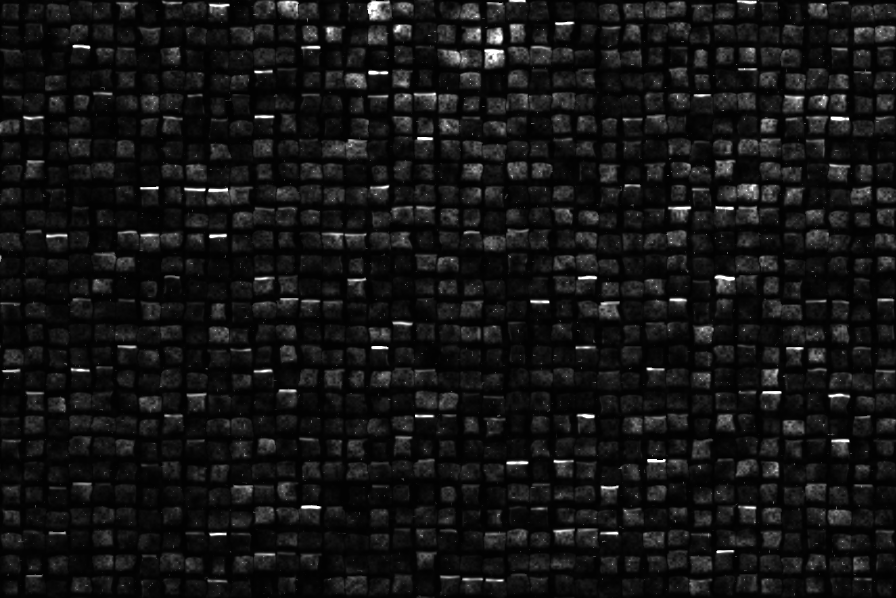
Reproduce this texture procedurally as a WebGL 1 fragment shader.

```glsl
precision highp float;
// Wall of small black glossy blocks set at uneven depths, lit from above.
// Each grid cell gets a hashed depth, size and tilt; steps between neighbouring
// depths make shadows and bright upper rims, and noise roughens the faces.

uniform vec2 u_resolution;

const float ROWS = 26.0;

float hash(vec2 p) {
  vec3 q = fract(vec3(p.xyx) * 0.1031);
  q += dot(q, q.yzx + 33.33);
  return fract((q.x + q.y) * q.z);
}

float noise(vec2 p) {
  vec2 i = floor(p);
  vec2 f = fract(p);
  f = f * f * (3.0 - 2.0 * f);
  return mix(mix(hash(i), hash(i + vec2(1.0, 0.0)), f.x),
             mix(hash(i + vec2(0.0, 1.0)), hash(i + 1.0), f.x), f.y);
}

// Soft patch of light, 1 at its centre.
float glow(vec2 uv, vec2 centre, vec2 size) {
  vec2 d = (uv - centre) / size;
  return exp(-dot(d, d));
}

// Fades to 0 past a block side; the limit is measured from the centre.
float side(float x, float limit, float softness) {
  return 1.0 - smoothstep(limit - softness, limit + 0.02, x);
}

void main() {
  vec2 uv = gl_FragCoord.xy / u_resolution;
  vec2 p = gl_FragCoord.xy / u_resolution.y * ROWS;
  float pixel = ROWS / u_resolution.y;

  // Slightly shifted columns, ragged block outlines
  vec2 ragged = vec2(noise(p * 2.3), noise(p * 2.3 + 40.0)) - 0.5;
  vec2 grid = p + ragged * vec2(0.16, 0.08);
  grid.y += 0.22 * (hash(vec2(floor(grid.x), 17.0)) - 0.5);
  vec2 id = floor(grid);
  vec2 f = fract(grid) - 0.5;

  // Depth of this block against its neighbours
  float depth = hash(id);
  float stepUp = depth - hash(id + vec2(0.0, 1.0));
  float stepLeft = depth - hash(id - vec2(1.0, 0.0));
  float stepRight = depth - hash(id + vec2(1.0, 0.0));
  float tilt = hash(id + 71.0);
  float slant = hash(id + 133.0) - 0.5;
  float lift = hash(id + 177.0);

  // Broad lighting: a hot patch at the top, a softer one at the right
  float hot = glow(uv, vec2(0.40, 1.02), vec2(0.07, 0.08))
            + 0.45 * glow(uv, vec2(0.56, 0.96), vec2(0.05, 0.07))
            + 0.25 * glow(uv, vec2(0.47, 0.82), vec2(0.08, 0.10));
  float light = 0.62 + 0.18 * uv.y
              + 0.35 * glow(uv, vec2(0.85, 0.55), vec2(0.25, 0.60))
              + 0.22 * glow(uv, vec2(0.50, 1.00), vec2(0.28, 0.40));
  light *= 0.75 + 0.5 * noise(uv * vec2(9.0, 6.0));

  // Rough surface with worn, unlit patches
  float coarse = noise(p * 2.1 + 9.0);
  float fine = noise(p * 6.0);
  float speck = noise(p * 11.0 + 25.0);
  float grain = (0.25 + 1.3 * coarse) * (0.15 + 0.95 * fine + 0.75 * speck);

  // Face: sides close up where neighbours are level, open where they differ
  float top = 0.34 + 0.13 * lift;
  float left = 0.56 - 0.20 * smoothstep(0.0, 0.6, abs(stepLeft));
  float right = 0.56 - 0.20 * smoothstep(0.0, 0.6, abs(stepRight));
  float crown = top - 0.7 * pow(abs(f.x), 3.0);
  float face = side(-f.x, left, 0.14) * side(f.x, right, 0.14)
             * side(f.y, crown, 0.10) * side(-f.y, 0.50 - 0.12 * tilt, 0.22);

  // Shading by tilt and by the blocks that stand in front
  float shade = clamp(0.85 + (0.75 + slant) * f.y + 1.2 * slant * f.x, 0.0, 1.5);
  shade *= 1.0 - 0.85 * smoothstep(0.1, 0.8, -stepUp) * smoothstep(-0.35, 0.35, f.y);
  shade *= 1.0 - 0.6 * smoothstep(0.2, 0.8, -stepLeft) * smoothstep(0.1, -0.45, f.x);
  float tone = 0.14 + 0.86 * pow(tilt, 1.4);
  float value = 0.006 + 0.035 * light * fine * coarse;
  value += 0.33 * light * tone * face * shade * grain;

  // Worn gloss on the faces nearest the lamp
  float gloss = smoothstep(0.30, 0.95, hash(id + 211.0));
  value += 1.5 * hot * gloss * face * shade * grain;

  // Short straight bright rims on the upper edge of protruding blocks
  float across = (f.y - top + 0.02 - 0.05 * slant * f.x) / (0.045 + 0.35 * pixel);
  float ends = side(-f.x, 0.52 - 0.16 * lift, 0.10) * side(f.x, 0.38 + 0.14 * tilt, 0.10);
  float raised = smoothstep(0.15, 0.65, stepUp);
  float strength = raised * (0.12 + 1.45 * pow(hash(id + 307.0), 2.2));
  float broken = 0.35 + 1.1 * noise(p * vec2(4.0, 1.5) + 60.0);
  float rim = exp(-across * across) + 0.07 * exp(-abs(across) * 0.5);
  value += rim * ends * strength * broken * (0.35 + 0.85 * light + 0.6 * hot);

  // Faint ragged side rims and stray glints
  float leftRim = smoothstep(0.2, 0.7, stepLeft) * exp(-pow((f.x + left - 0.03) / 0.05, 2.0));
  float rightRim = smoothstep(0.2, 0.7, stepRight) * exp(-pow((f.x - right + 0.03) / 0.05, 2.0));
  value += 0.30 * light * (leftRim + rightRim) * fine * coarse * side(abs(f.y), 0.45, 0.2);
  value += 0.40 * light * smoothstep(0.86, 1.0, speck) * smoothstep(0.5, 0.9, fine);

  gl_FragColor = vec4(vec3(clamp(value, 0.0, 1.0)), 1.0);
}
```
